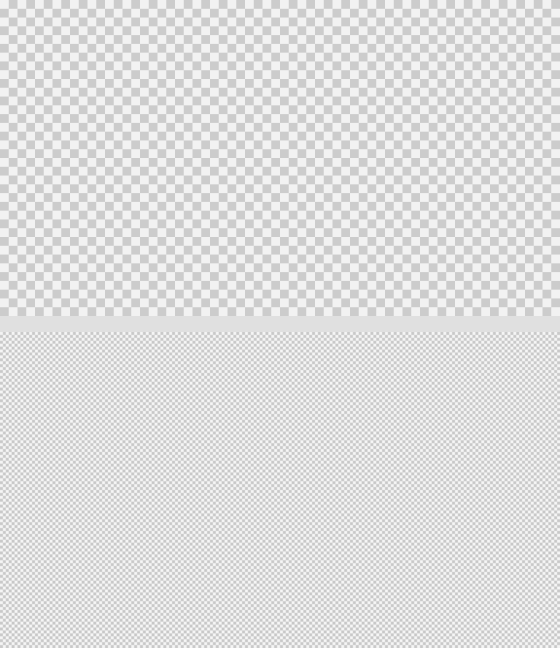
Top: one tile. Bottom: repeated 3 by 3.
Write a WebGL 1 fragment shader that draws this pattern.

```glsl
precision highp float;
// Two-tone grey checkerboard of 64 by 36 square cells that tiles seamlessly.

uniform vec2 u_resolution;

// Even counts keep the alternation unbroken across opposite edges.
const vec2 CELL_COUNT = vec2(64.0, 36.0);
const vec3 DARK_GREY = vec3(0.80);
const vec3 LIGHT_GREY = vec3(0.95);

// Square wave per axis: +1 in even cells, -1 in odd ones,
// with a ramp one pixel wide at each cell edge.
vec2 smoothSquareWave(vec2 cellPos, vec2 pixelSize) {
    vec2 fromEvenCentre = abs(mod(cellPos + 0.5, 2.0) - 1.0);
    vec2 edgeDistance = 0.5 - fromEvenCentre;
    return clamp(2.0 * edgeDistance / pixelSize, -1.0, 1.0);
}

// 0 where both cell indices share parity, 1 where they differ.
float checker(vec2 cellPos, vec2 pixelSize) {
    vec2 wave = smoothSquareWave(cellPos, pixelSize);
    return 0.5 - 0.5 * wave.x * wave.y;
}

void main() {
    vec2 uv = gl_FragCoord.xy / u_resolution;
    vec2 pixelSize = CELL_COUNT / u_resolution;
    float lightness = checker(uv * CELL_COUNT, pixelSize);
    gl_FragColor = vec4(mix(DARK_GREY, LIGHT_GREY, lightness), 1.0);
}
```
